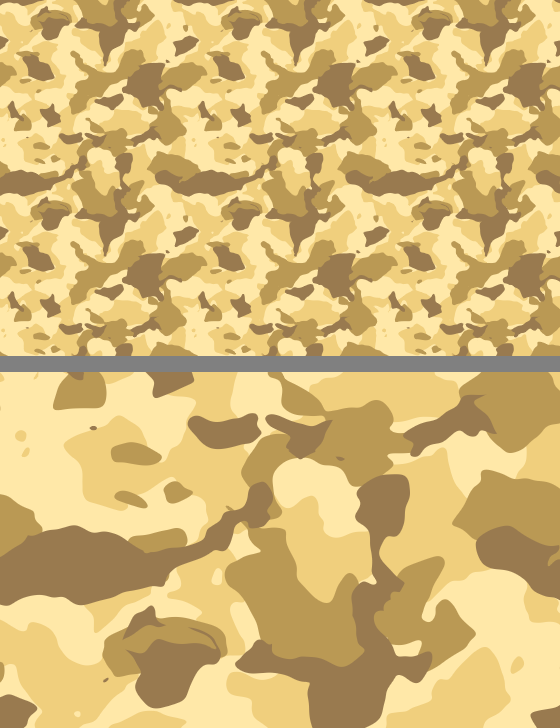
Top, the full canvas; bottom, a detail of the centre.
Give the GLSL for this pattern, as a WebGL 2 fragment shader.

```glsl
#version 300 es
precision highp float;
// Draws a repeating desert camouflage of ragged cream, gold, olive and brown patches.

uniform vec2 u_resolution;
out vec4 fragColor;

// Colours
const vec3 CREAM = vec3(1.00, 0.91, 0.66);
const vec3 GOLD  = vec3(0.94, 0.81, 0.49);
const vec3 OLIVE = vec3(0.73, 0.60, 0.33);
const vec3 BROWN = vec3(0.60, 0.48, 0.31);

// Layout, in canvas heights and in lattice cells per tile
const float TILE_SIZE = 0.535;
const vec2 GOLD_CELLS  = vec2(6.0, 7.0);
const vec2 OLIVE_CELLS = vec2(5.0, 6.0);
const vec2 BROWN_CELLS = vec2(5.0, 6.0);
const vec2 WARP_CELLS  = vec2(9.0, 10.0);
const float WARP_AMOUNT = 0.04;

// Patch thresholds, in standard deviations of the noise
const float GOLD_LEVEL  = 0.09;
const float OLIVE_LEVEL = 0.63;
const float BROWN_LEVEL = 0.81;
const float OLIVE_OVER_BROWN = 1.30;

// Octave weights and the spread they give
const float OCTAVE_WEIGHTS[3] = float[3](1.0, 0.45, 0.20);
const float NOISE_SPREAD = 0.24;
const float TAU = 6.2831853;

float hash(vec2 cell, uint seed) {
    uvec2 c = uvec2(cell);
    uint h = c.x * 374761393u + c.y * 668265263u + seed * 974634777u;
    h = (h ^ (h >> 15u)) * 2246822519u;
    h = (h ^ (h >> 13u)) * 3266489917u;
    h ^= h >> 16u;
    return float(h >> 8u) / 16777216.0;
}

// Slope contribution of one lattice corner, wrapped to the tile
float corner(vec2 cell, vec2 offset, vec2 period, uint seed) {
    float angle = TAU * hash(mod(cell, period), seed);
    return dot(vec2(cos(angle), sin(angle)), offset);
}

// Gradient noise that repeats once per tile
float tileNoise(vec2 p, vec2 period, uint seed) {
    p = p * period + vec2(0.37, 0.61) * float(seed);
    vec2 cell = floor(p);
    vec2 f = p - cell;
    vec2 blend = f * f * f * (f * (f * 6.0 - 15.0) + 10.0);
    vec2 right = vec2(1.0, 0.0);
    vec2 up = vec2(0.0, 1.0);
    float low = mix(corner(cell, f, period, seed),
                    corner(cell + right, f - right, period, seed), blend.x);
    float high = mix(corner(cell + up, f - up, period, seed),
                     corner(cell + 1.0, f - 1.0, period, seed), blend.x);
    return mix(low, high, blend.y);
}

// Layered noise scaled to unit spread
float patchField(vec2 p, vec2 cells, uint seed) {
    float sum = 0.0;
    for (int i = 0; i < 3; i++) {
        sum += OCTAVE_WEIGHTS[i] * tileNoise(p, cells, seed + uint(i));
        cells *= 2.0;
    }
    return sum / NOISE_SPREAD;
}

// Coverage of the positive side of a field, one pixel soft
float coverage(float field) {
    float slope = length(vec2(dFdx(field), dFdy(field)));
    return clamp(field / max(slope, 1e-5) + 0.5, 0.0, 1.0);
}

void main() {
    vec2 p = gl_FragCoord.xy / (u_resolution.y * TILE_SIZE);

    // Bend the outlines
    p += WARP_AMOUNT * vec2(tileNoise(p, WARP_CELLS, 41u), tileNoise(p, WARP_CELLS, 47u));

    float gold  = patchField(p, GOLD_CELLS, 3u);
    float olive = patchField(p, OLIVE_CELLS, 11u);
    float brown = patchField(p, BROWN_CELLS, 23u);

    // Stack the layers; the strongest olive patches cut into the brown
    vec3 color = mix(CREAM, GOLD, coverage(gold - GOLD_LEVEL));
    color = mix(color, OLIVE, coverage(olive - OLIVE_LEVEL));
    float brownMask = coverage(brown - BROWN_LEVEL) * coverage(OLIVE_OVER_BROWN - olive);
    color = mix(color, BROWN, brownMask);

    fragColor = vec4(color, 1.0);
}
```
